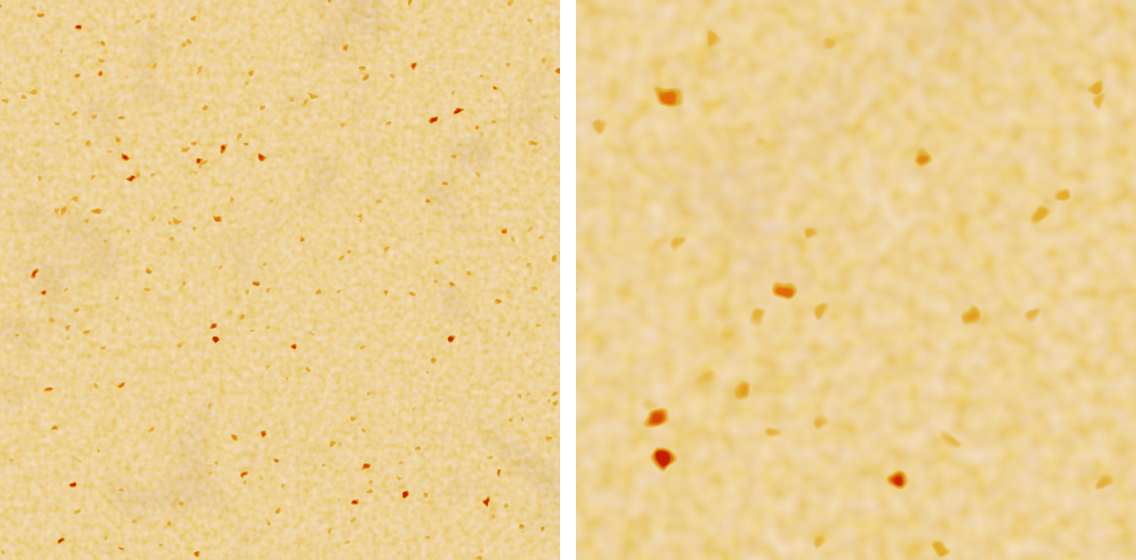
Left, the full canvas; right, a detail of the centre.
Give the GLSL for this texture, as a WebGL 2 fragment shader.

```glsl
#version 300 es
precision highp float;
// Pale straw paper with a fine mottled grain and scattered rust specks.
// Gradient noise tints the paper; a jittered grid of small bent ellipses
// yields a heat value that runs from amber through orange to dark red.
uniform vec2 u_resolution;
out vec4 fragColor;

vec2 hash2(vec2 p) {
    vec3 q = fract(p.xyx * vec3(0.1031, 0.1030, 0.0973));
    q += dot(q, q.yzx + 33.33);
    return fract((q.xx + q.yz) * q.zy);
}

vec2 gradient(vec2 cell) {
    float angle = 6.2832 * hash2(cell + 71.0).x;
    return vec2(cos(angle), sin(angle));
}

float gradientNoise(vec2 p) {
    vec2 i = floor(p), f = fract(p);
    vec2 u = f * f * f * (f * (f * 6.0 - 15.0) + 10.0);
    vec2 e = vec2(1.0, 0.0);
    float low = mix(dot(gradient(i), f), dot(gradient(i + e), f - e), u.x);
    float high = mix(dot(gradient(i + e.yx), f - e.yx),
                     dot(gradient(i + e.xx), f - e.xx), u.x);
    return mix(low, high, u.y);
}

// Strongest speck near p: 0 is bare paper, 1 is the darkest core
float speckHeat(vec2 p, float cells, float density) {
    vec2 home = floor(p * cells);
    float heat = 0.0;
    for (int y = -1; y <= 1; y++) {
        for (int x = -1; x <= 1; x++) {
            vec2 cell = home + vec2(x, y);
            vec2 pick = hash2(cell + 13.7);
            vec2 shape = hash2(cell + 151.3);
            vec2 center = (cell + hash2(cell + 47.1)) / cells;
            float cluster = 1.0 + 1.3 * gradientNoise(center * 5.0 + 9.0);
            if (pick.x > density * cluster) continue;

            float strength = 0.24 + 0.85 * pow(pick.y, 3.5);
            float angle = mix(-0.6, 1.3, shape.x);
            float c = cos(angle), s = sin(angle);
            vec2 d = mat2(c, -s, s, c) * (p - center);
            vec2 radius = vec2(0.0052 + 0.0065 * strength * shape.y,
                               0.0040 + 0.0015 * strength);
            d.y += (shape.x - 0.5) * 90.0 * d.x * d.x;
            float falloff = 1.0 - smoothstep(0.25, 1.3, length(d / radius));
            heat = max(heat, strength * falloff);
        }
    }
    return heat;
}

void main() {
    vec2 p = gl_FragCoord.xy / min(u_resolution.x, u_resolution.y);

    // Paper: fine grain shifts the tint between cream and yellow
    float grain = gradientNoise(p * 72.0 + 3.0)
                + 0.75 * gradientNoise(p * 125.0 + 40.0)
                + 0.40 * gradientNoise(p * 28.0 + 80.0);
    float tint = 0.16 * grain - 0.10 * max(-grain - 0.25, 0.0);
    vec3 color = vec3(0.932, 0.823, 0.585) + tint * vec3(0.10, 0.22, 1.0);

    // Broad dusky stains and soft brightness flecks
    float stain = gradientNoise(p * 4.0 + 21.0) + 0.6 * gradientNoise(p * 13.0 + 5.0);
    color -= 0.035 * smoothstep(0.1, 0.6, stain) * vec3(0.8, 1.0, 0.6);
    color += 0.035 * gradientNoise(p * 95.0 + 17.0) * vec3(0.7, 1.0, 0.8);

    // Specks: ragged outlines from a small warp
    vec2 warp = vec2(gradientNoise(p * 110.0), gradientNoise(p * 110.0 + 60.0));
    vec2 q = p + 0.0035 * warp;
    float heat = max(speckHeat(q, 24.0, 0.25), 0.42 * speckHeat(q + 5.3, 31.0, 0.22));
    color = mix(color, vec3(0.89, 0.68, 0.17), smoothstep(0.02, 0.32, heat));
    color = mix(color, vec3(0.88, 0.44, 0.04), smoothstep(0.30, 0.56, heat));
    color = mix(color, vec3(0.76, 0.12, 0.01), smoothstep(0.54, 0.85, heat));

    fragColor = vec4(color, 1.0);
}
```
